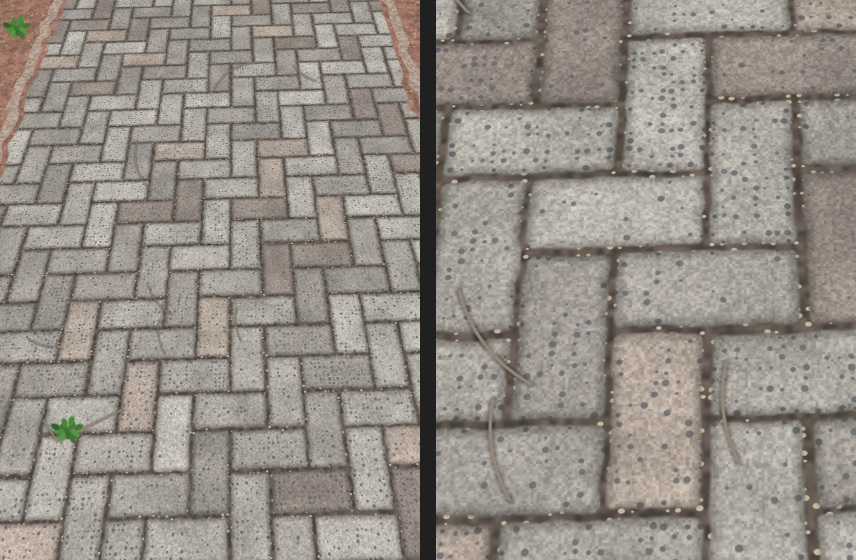
Left, the full canvas; right, a detail of the centre.
Reproduce this texture procedurally as a Shadertoy shader.

```glsl
// Worn grey paving in a herringbone of 2:1 bricks, receding in perspective between soil verges.
// Each canvas point is projected onto a ground grid of half-brick cells; mod(x + y, 4) gives
// the brick it belongs to, and hashes and value noise add grain, stones, seeds, twigs and weeds.

// Ground projection
const float HORIZON = 1.798;              // height of the vanishing line, in canvas heights
const float TILT = 0.028;                 // slant of the rows
const float VANISH_X = 0.415;
const vec2 GROUND_SCALE = vec2(23.15, 35.0);
const vec2 GROUND_SHIFT = vec2(2.06, -27.34);
const vec2 PATH_EDGES = vec2(-6.65, 9.5); // left and right, in half bricks
const float KERB_WIDTH = 0.42;
// Bricks
const float JOINT_HALF = 0.045;
const float CORNER = 0.07;
const float WOBBLE = 0.045;
const float GRAIN = 0.30;
// Colours
const vec3 BRICK_DARK = vec3(0.57, 0.55, 0.525);
const vec3 BRICK_LIGHT = vec3(0.70, 0.685, 0.655);
const vec3 BRICK_BROWN = vec3(0.55, 0.505, 0.475);
const vec3 BRICK_PINK = vec3(0.69, 0.625, 0.575);
const vec3 STONE = vec3(0.36, 0.37, 0.39);
const vec3 JOINT = vec3(0.35, 0.315, 0.285);
const vec3 SEED = vec3(0.82, 0.77, 0.66);
const vec3 SOIL = vec3(0.60, 0.45, 0.39);
const vec3 KERB = vec3(0.69, 0.61, 0.56);
const vec3 TWIG = vec3(0.58, 0.53, 0.47);
const vec3 LEAF = vec3(0.30, 0.55, 0.24);

float hash(vec2 p) {
    vec3 q = fract(p.xyx * 0.1031);
    q += dot(q, q.yzx + 33.33);
    return fract((q.x + q.y) * q.z);
}

float noise(vec2 p) {
    vec2 i = floor(p), f = fract(p);
    f = f * f * (3.0 - 2.0 * f);
    return mix(mix(hash(i), hash(i + vec2(1, 0)), f.x),
               mix(hash(i + vec2(0, 1)), hash(i + vec2(1, 1)), f.x), f.y);
}

// Coverage of randomly sized round specks, at most one per unit cell
float specks(vec2 q, float density) {
    vec2 id = floor(q);
    vec2 centre = 0.35 + 0.3 * vec2(hash(id + 17.0), hash(id + 43.0));
    float radius = mix(0.14, 0.36, hash(id + 71.0));
    float disc = 1.0 - smoothstep(radius - 0.1, radius + 0.06, length(fract(q) - centre));
    return disc * step(hash(id), density);
}

float segment(vec2 p, vec2 a, vec2 b) {
    vec2 ab = b - a;
    return length(p - a - ab * clamp(dot(p - a, ab) / dot(ab, ab), 0.0, 1.0));
}

// Signed distance to the brick around g; id receives its centre
float brick(vec2 g, out vec2 id) {
    vec2 cell = floor(g);
    float k = mod(cell.x + cell.y, 4.0);
    bool flat_ = k < 1.5;
    vec2 corner = cell - (k == 1.0 ? vec2(1, 0) : k == 3.0 ? vec2(0, 1) : vec2(0));
    vec2 halfSize = flat_ ? vec2(1.0, 0.5) : vec2(0.5, 1.0);
    id = corner + halfSize;
    vec2 offset = g - id + 0.04 * (vec2(hash(id * 2.0 + 5.0), hash(id * 2.0 + 9.0)) - 0.5);
    offset += WOBBLE * (vec2(noise(g * 5.0), noise(g * 5.0 + 50.0)) - 0.5);
    vec2 e = abs(offset) - halfSize + JOINT_HALF + CORNER;
    return length(max(e, 0.0)) + min(max(e.x, e.y), 0.0) - CORNER;
}

vec3 paving(vec2 g, float soft) {
    vec2 id;
    float d = brick(g, id);
    vec2 seed = id * 2.0;
    // Brick face: tone, stains, grain and dark stones
    float kind = hash(seed + 31.0);
    vec3 face = mix(BRICK_DARK, BRICK_LIGHT, hash(seed));
    face = mix(face, BRICK_BROWN, 0.85 * step(0.86, kind));
    face = mix(face, BRICK_PINK, 0.7 * step(kind, 0.10));
    face *= 0.93 + 0.16 * noise(g * 1.7 + 7.0);
    face *= 1.0 + GRAIN * (0.6 * noise(g * 21.0) + 0.6 * hash(floor(g * 34.0)) - 0.58);
    float density = mix(0.08, 0.42, hash(seed + 61.0));
    face = mix(face, STONE, 0.75 * specks(g * 8.5, density));
    face *= mix(0.80, 1.03, smoothstep(0.0, -0.13, d));
    // Joint: dirt with scattered seeds
    vec3 joint = JOINT * (0.75 + 0.55 * noise(g * 13.0));
    joint = mix(joint, SEED, 0.9 * specks(g * vec2(9.0, 11.0) + 90.0, 0.24));
    return mix(face, joint, smoothstep(-soft, soft, d));
}

// Tuft of leaves set by the golden angle
void weed(inout vec3 col, vec2 p, vec2 centre, float size, float soft) {
    for (int i = 0; i < 12; i++) {
        float n = float(i), a = n * 2.4;
        vec2 q = p - centre - size * sqrt(n / 12.0) * vec2(cos(a), 0.7 * sin(a));
        q = mat2(cos(a), -sin(a), sin(a), cos(a)) * q;
        float d = length(q * vec2(0.7, 1.2)) - size * 0.24;
        col = mix(col, LEAF * (0.65 + 0.55 * hash(vec2(n, 3))), smoothstep(soft, -soft, d));
    }
}

vec3 scene(vec2 p, float px) {
    float depth = HORIZON - p.y + TILT * (p.x - 0.375);
    vec2 g = GROUND_SCALE * vec2(p.x - VANISH_X, 1.0) / depth + GROUND_SHIFT;
    vec3 col = paving(g, 0.02 + 0.6 * GROUND_SCALE.x * px / depth);
    // Verges: a soil gap, a pale kerb, then open soil
    float outside = max(PATH_EDGES.x - g.x, g.x - PATH_EDGES.y) + 0.35 * (noise(g * 1.3) - 0.5);
    vec3 soil = SOIL * (0.72 + 0.3 * noise(g * 4.0) + 0.26 * noise(g * 19.0));
    soil = mix(soil, SEED, 0.5 * specks(g * 5.0, 0.2));
    vec3 kerb = KERB * (0.85 + 0.3 * noise(g * 9.0));
    float onKerb = smoothstep(0.06, 0.0, abs(outside - 0.5) - 0.5 * KERB_WIDTH);
    col = mix(col, mix(soil, kerb, onKerb), smoothstep(-0.06, 0.06, outside));
    // Fallen twigs, gently bent
    float twig = segment(p, vec2(0.102, 0.212), vec2(0.078, 0.249));
    twig = min(twig, segment(p, vec2(0.102, 0.212), vec2(0.215, 0.267)));
    for (int i = 0; i < 7; i++) {
        vec2 s = vec2(float(i), 11.0);
        vec2 q = p - vec2(0.75 * hash(s), 0.3 + 0.6 * hash(s + 20.0));
        float a = 3.14 * hash(s + 40.0), reach = 0.02 + 0.03 * hash(s + 60.0);
        q = mat2(cos(a), -sin(a), sin(a), cos(a)) * q;
        q.y += 6.0 * q.x * q.x;
        twig = min(twig, segment(q, vec2(-reach, 0), vec2(reach, 0)) + 0.0008);
    }
    col *= 1.0 - 0.3 * smoothstep(0.005, 0.001, twig);
    col = mix(col, TWIG, smoothstep(px, -px, twig - 0.0018));
    weed(col, p, vec2(0.12, 0.232), 0.026, px);
    weed(col, p, vec2(0.03, 0.95), 0.022, px);
    return col;
}

void mainImage(out vec4 fragColor, in vec2 fragCoord) {
    vec3 sum = vec3(0.0);
    for (int i = 0; i < 4; i++) {
        vec2 sub = vec2(i % 2, i / 2) * 0.5 - 0.25;
        sum += scene((fragCoord + sub) / iResolution.y, 1.0 / iResolution.y);
    }
    fragColor = vec4(sum / 4.0, 1.0);
}
```
